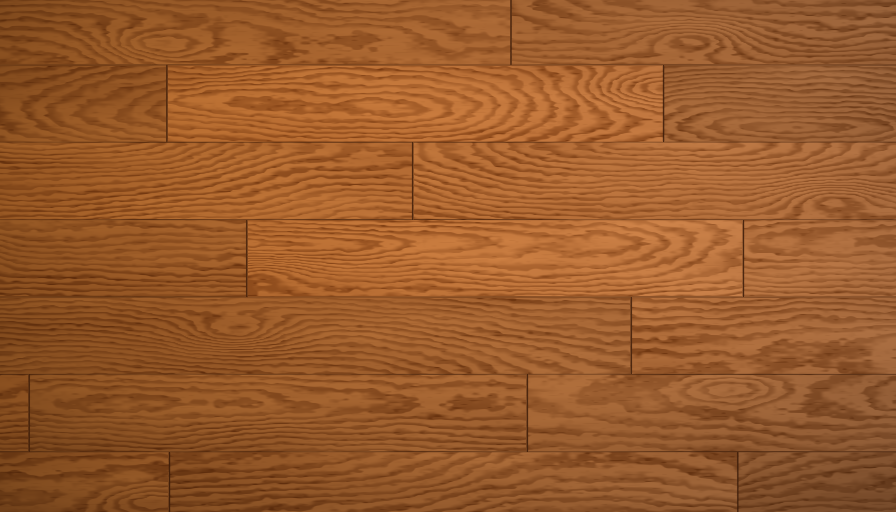
This texture is drawn by a Shadertoy shader. Its source:

```glsl
#define ROW_HEIGHT 0.1511
#define TOP_OFFSET 0.0244
#define RING_SPACING 0.0104
#define RING_WOBBLE 0.020
#define SEAM_WIDTH 0.0005
#define JOINT_WIDTH 0.0009
#define TONE_VARIATION 0.19
#define GRAIN_STRENGTH 0.66
#define PORE_STRENGTH 0.28
#define LIGHT_WOOD vec3(0.685, 0.422, 0.207)
#define DARK_WOOD vec3(0.475, 0.248, 0.088)
#define SEAM_COLOR vec3(0.22, 0.10, 0.03)

// First joint and board length of each row, top to bottom, in canvas heights
const float firstJoint[7] = float[7](0.998, 0.326, 0.806, 0.482, 1.233, 0.057, 0.331);
const float boardLength[7] = float[7](1.14, 0.97, 0.97, 0.97, 1.28, 0.973, 1.11);

float hash(vec2 p) {
    return fract(sin(dot(p, vec2(127.1, 311.7))) * 43758.5453);
}

float noise(vec2 p) {
    vec2 i = floor(p), f = fract(p);
    f = f * f * (3.0 - 2.0 * f);
    return mix(mix(hash(i), hash(i + vec2(1, 0)), f.x),
               mix(hash(i + vec2(0, 1)), hash(i + vec2(1, 1)), f.x), f.y);
}

// Distance from the log's core, as cut by the face of one board
float ringField(vec2 p, float len, vec2 id) {
    float seed = hash(id);
    vec2 shift = 60.0 * vec2(seed, hash(id + 7.3));
    float core = (hash(id + 3.1) - 0.5) * 0.20;
    float depth = 0.17 * noise(vec2(p.x * 1.6, 0.0) + shift) - 0.02;
    float r = length(vec2(p.y - core, depth));

    // Broad drift, then the ragged edge of each ring
    r += RING_WOBBLE * noise(p * vec2(5.0, 17.0) + shift);
    r += 0.006 * noise(p * vec2(17.0, 40.0) + shift);
    r += 0.004 * noise(p * vec2(60.0, 190.0) + shift);

    // An oval swirl on some boards
    vec2 center = vec2(len * hash(id + 11.7), (hash(id + 14.6) - 0.5) * 0.09);
    vec2 q = (p - center) / vec2(0.11, 0.034);
    r += 0.05 * step(0.5, hash(id + 17.0)) * exp(-dot(q, q));
    return r / RING_SPACING;
}

float lineMask(float dist, float halfWidth, float pixel) {
    return 1.0 - smoothstep(halfWidth - 0.5 * pixel, halfWidth + pixel, dist);
}

void mainImage(out vec4 fragColor, in vec2 fragCoord) {
    vec2 uv = fragCoord / iResolution.xy;
    vec2 pos = fragCoord / iResolution.y;
    float pixel = 1.0 / iResolution.y;

    // Board layout
    float rowPos = (1.0 - pos.y + TOP_OFFSET) / ROW_HEIGHT;
    int row = clamp(int(floor(rowPos)), 0, 6);
    float len = boardLength[row];
    float boardPos = (pos.x - firstJoint[row]) / len;
    vec2 id = vec2(float(row), floor(boardPos) + 5.0);
    vec2 p = vec2(fract(boardPos) * len, (fract(rowPos) - 0.5) * ROW_HEIGHT);

    // Growth rings: slow rise to dark late wood, quick fall
    float ring = ringField(p, len, id);
    float phase = fract(ring);
    float grain = smoothstep(0.25, 0.72, phase) * (1.0 - smoothstep(0.80, 1.0, phase));
    grain = mix(grain, 0.38, smoothstep(0.45, 1.0, fwidth(ring)));
    grain *= 0.5 + 0.7 * noise(p * vec2(5.0, 28.0) + 31.0 * id);

    // Short pores, soft streaks and wide bands along the board
    vec2 fiber = p + 3.7 * id;
    float pores = smoothstep(0.58, 0.95, noise(fiber * vec2(60.0, 290.0)));
    float streak = noise(fiber * vec2(7.0, 90.0)) - 0.5;
    float band = noise(fiber * vec2(2.5, 14.0)) - 0.5;
    float shade = 0.08 + grain * GRAIN_STRENGTH + pores * PORE_STRENGTH * (0.4 + grain);
    shade += streak * 0.16 + band * 0.32;
    vec3 color = mix(LIGHT_WOOD, DARK_WOOD, clamp(shade, -0.2, 1.25));

    // Board tone, warmer at left, light falling off from the middle
    color *= 1.0 + TONE_VARIATION * (hash(id + 19.7) - 0.5);
    color *= mix(vec3(0.97, 0.92, 0.76), vec3(1.02, 1.07, 1.30), uv.x);
    vec2 away = uv - vec2(0.56, 0.58);
    color *= 1.12 - 0.68 * dot(away, away);

    // Seams between rows and joints between boards
    float seamDist = 0.5 * ROW_HEIGHT - abs(p.y);
    float jointDist = min(p.x, len - p.x);
    float seam = lineMask(seamDist, SEAM_WIDTH, pixel) * (0.3 + 0.45 * noise(vec2(pos.x * 6.0, id.x)));
    float joint = lineMask(jointDist, JOINT_WIDTH, pixel) * 0.85;
    color = mix(color, SEAM_COLOR, max(seam, joint));

    fragColor = vec4(color, 1.0);
}
```
